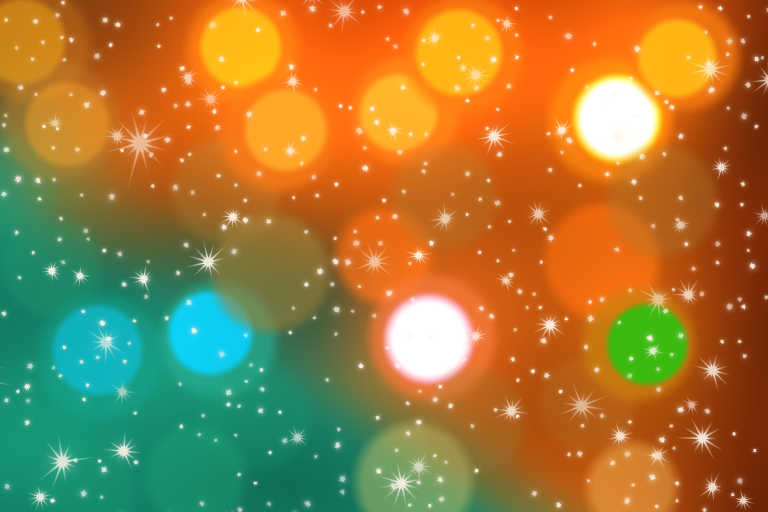
A Shadertoy shader for this background:

```glsl
const int LIGHT_COUNT = 28;
const float RAY_COUNT = 12.0;
const float TAU = 6.28318;

vec3 hash3(vec2 cell) {
    vec3 k = vec3(dot(cell, vec2(127.1, 311.7)),
                  dot(cell, vec2(269.5, 183.3)),
                  dot(cell, vec2(419.2, 371.9)));
    return fract(sin(k) * 43758.5);
}

float disc(vec2 p, vec2 center, float radius, float blur) {
    return 1.0 - smoothstep(radius - blur, radius + blur, length(p - center));
}

float blob(vec2 p, vec2 center, float size) {
    vec2 d = (p - center) / size;
    return exp(-dot(d, d));
}

// 0 in the cool lower left, 1 in the warm upper right
float warmth(vec2 uv) {
    float sway = 0.05 * sin(uv.x * 9.0 + 2.0 * sin(uv.y * 5.0));
    return smoothstep(-0.25, 0.3, 1.1 * uv.x + uv.y - 0.75 + sway);
}

vec3 backdrop(vec2 uv) {
    float warm = warmth(uv);
    vec3 color = mix(vec3(0.07, 0.50, 0.40), vec3(0.40, 0.40, 0.20), smoothstep(0.0, 0.5, warm));
    color = mix(color, vec3(0.72, 0.31, 0.04), smoothstep(0.4, 1.0, warm));
    color = mix(color, vec3(0.08, 0.24, 0.20), 0.75 * blob(uv, vec2(0.37, 0.40), 0.15));
    color = mix(color, vec3(0.32, 0.17, 0.07), 0.7 * blob(uv, vec2(0.0, 1.0), 0.2));
    color = mix(color, vec3(0.86, 0.25, 0.02), 0.7 * blob(uv, vec2(0.55, 1.0), 0.25));
    color = mix(color, vec3(0.34, 0.09, 0.02), 0.8 * smoothstep(0.78, 1.03, uv.x));
    float clouds = sin(uv.x * 11.0 + 3.0 * sin(uv.y * 4.0)) + sin(uv.y * 13.0 - uv.x * 6.0);
    return color * (1.0 + 0.07 * clouds);
}

vec3 ambientTint(float warm) {
    return mix(vec3(0.10, 0.62, 0.45), vec3(0.98, 0.42, 0.06), warm);
}

vec3 lightTint(float kind, float x, float warm) {
    if (kind > 5.5) return vec3(1.0, 0.72, 0.08);
    if (kind > 4.5) {
        vec3 cyanToPink = mix(vec3(0.04, 0.80, 0.96), vec3(1.0, 0.62, 0.72), step(0.45, x));
        return mix(cyanToPink, vec3(0.20, 0.74, 0.06), step(0.7, x));
    }
    if (kind > 3.5) return mix(vec3(1.0, 0.66, 0.16), vec3(1.0, 0.84, 0.03), step(0.7, x));
    if (kind > 1.5) return ambientTint(0.65 * warm);
    float pale = 0.75 * kind * smoothstep(0.4, 0.5, x);
    return mix(ambientTint(warm), vec3(0.96, 0.82, 0.42), pale);
}

// Blurred light: wide halo, tinted disc, and a white core when hot
vec3 addLight(vec3 color, vec2 p, float index, float aspect) {
    vec2 spot = fract(0.5 + index * vec2(0.75488, 0.56984));
    vec2 center = spot * vec2(aspect, 1.0);
    vec3 h = hash3(vec2(index, 7.0));
    float kind = mod(index, 7.0);
    float bright = step(3.5, kind);
    float warm = warmth(spot);
    float fade = mix(0.45, 1.0, smoothstep(0.08, 0.25, spot.x));
    float strength = fade * mix(0.6 - 0.12 * kind, 0.95, bright);
    float radius = mix(0.085 + 0.03 * h.x, 0.072 + 0.016 * h.x, bright);
    vec3 tint = lightTint(kind, spot.x, warm);
    vec3 haloTint = mix(ambientTint(warm), tint, 0.25);
    vec2 haloShift = 0.035 * (h.yz - 0.5);

    color += 0.22 * bright * fade * haloTint * blob(p, center, radius * 2.0);
    color = mix(color, haloTint, 0.75 * bright * fade * disc(p, center + haloShift, radius * 1.38, 0.018));
    color = mix(color, tint, strength * disc(p, center, radius, mix(0.018, 0.01, bright)));

    float hot = step(3.5, kind) * step(kind, 4.5) * step(0.7, spot.x)
              + step(4.5, kind) * step(kind, 5.5) * step(0.45, spot.x) * step(spot.x, 0.7);
    return mix(color, vec3(1.0), hot * disc(p, center, radius * 0.9, 0.012));
}

// Glowing point with tapered rays of uneven length
float sparkle(vec2 q, float size, float core, float turn, float pixel) {
    float r = length(q);
    float angle = atan(q.y, q.x + 1e-6) + turn;
    float sector = TAU / RAY_COUNT;
    float ray = floor(angle / sector + 0.5);
    float across = r * abs(sin(angle - ray * sector));
    float reach = hash3(vec2(mod(ray, RAY_COUNT), floor(turn * 90.0))).x;
    float taper = max(0.0, 1.0 - r / (size * mix(0.35, 1.0, reach)));
    float beam = taper * (1.0 - smoothstep(0.0, 0.03 * size * taper + pixel, across));
    float glow = exp(-r * r / (core * core)) + 0.3 * exp(-r * r / (6.0 * core * core));
    return min(1.0, beam + glow);
}

float sparkleField(vec2 p, float cellSize, float density, float size, float core, float seed, float pixel) {
    vec2 home = floor(p / cellSize);
    float light = 0.0;
    for (int y = -1; y <= 1; y++) {
        for (int x = -1; x <= 1; x++) {
            vec2 cell = home + vec2(x, y);
            vec3 place = hash3(cell + seed);
            vec3 look = hash3(cell + seed + 51.0);
            float drift = 0.22 * sin(cell.x * 0.7 + 2.0 * sin(cell.y * 0.5));
            float scale = mix(0.55, 1.1, place.z * place.z);
            vec2 q = p - (cell + mix(vec2(0.08), vec2(0.92), place.xy)) * cellSize;
            float shine = sparkle(q, size * scale, core * scale, look.y, pixel);
            light = max(light, step(look.x, density + drift) * mix(0.6, 1.0, look.z) * shine);
        }
    }
    return light;
}

void mainImage(out vec4 fragColor, in vec2 fragCoord) {
    vec2 uv = fragCoord / iResolution.xy;
    float aspect = iResolution.x / iResolution.y;
    vec2 p = uv * vec2(aspect, 1.0);
    float pixel = 1.0 / iResolution.y;

    vec3 color = backdrop(uv);
    for (int i = 0; i < LIGHT_COUNT; i++) color = addLight(color, p, float(i), aspect);

    // Fine dust, small stars, large stars
    float stars = sparkleField(p, 0.045, 0.55, 0.010, 0.0040, 3.0, pixel);
    stars = max(stars, sparkleField(p, 0.13, 0.5, 0.045, 0.0075, 17.0, pixel));
    stars = max(stars, sparkleField(p, 0.32, 0.6, 0.095, 0.0120, 29.0, pixel));
    color = mix(color, vec3(1.0, 0.96, 0.92), 0.95 * stars);
    fragColor = vec4(clamp(color, 0.0, 1.0), 1.0);
}
```
